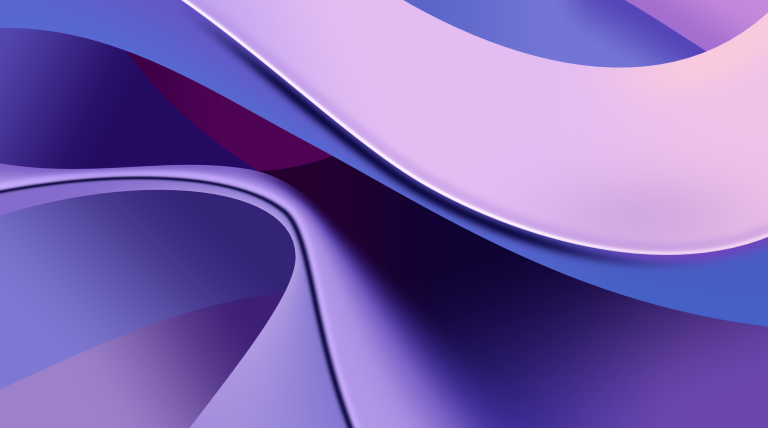
This background is drawn by a WebGL 2 fragment shader. Its source:

```glsl
#version 300 es
precision highp float;
// Overlapping satin ribbons in violet, blue and pink.
// Each fold is bounded by Bezier curves; signed distances to them
// cut the layers, and the ratio of two distances shades across a fold.
uniform vec2 u_resolution;
out vec4 fragColor;

const float HEIGHT = 4.3; // canvas height in drawing units

// Signed distance to a cubic Bezier: positive below a left-to-right curve.
float bezier(vec2 p, vec2 a, vec2 b, vec2 c, vec2 d) {
  float best = 1e9, side = 1.0;
  vec2 start = a;
  for (int i = 1; i <= 28; i++) {
    float t = float(i) / 28.0, s = 1.0 - t;
    vec2 end = s * s * s * a + 3.0 * s * t * (s * b + t * c) + t * t * t * d;
    vec2 along = end - start, rel = p - start;
    vec2 gap = rel - along * clamp(dot(rel, along) / dot(along, along), 0.0, 1.0);
    float dist = dot(gap, gap);
    if (dist < best) {
      best = dist;
      side = along.x * rel.y - along.y * rel.x;
    }
    start = end;
  }
  return side < 0.0 ? -sqrt(best) : sqrt(best);
}

// Joins two curves into one by keeping the closer distance.
float nearer(float a, float b) { return abs(a) < abs(b) ? a : b; }

// Antialiased coverage of the positive side.
float cover(float d) { return smoothstep(-0.7, 0.7, d * u_resolution.y / HEIGHT); }

// Soft line of a given width.
float glow(float d, float width) { return exp(-d * d / (width * width)); }

// Position between two edges, from 0 at the first to 1 at the second.
float across(float a, float b) { return abs(a) / (abs(a) + abs(b) + 1e-4); }

// Recessed planes behind the folds.
vec3 background(vec2 p) {
  float divider = bezier(p, vec2(1.15, 0.35), vec2(1.55, 0.95), vec2(2.05, 1.4), vec2(2.8, 1.85));
  float hollow = bezier(p, vec2(2.3, 1.72), vec2(2.7, 1.72), vec2(3.0, 1.72), vec2(3.5, 1.5));
  vec3 navy = mix(vec3(0.34, 0.29, 0.70), vec3(0.14, 0.04, 0.38),
                  smoothstep(-0.3, 1.7, p.x + 0.5 * (p.y - 0.4)));
  vec3 magenta = mix(vec3(0.24, 0.0, 0.28), vec3(0.31, 0.01, 0.33), smoothstep(1.4, 2.3, p.x));
  vec3 deep = mix(vec3(0.14, 0.0, 0.19), vec3(0.06, 0.01, 0.20), smoothstep(3.1, 4.6, p.x));
  vec3 raised = mix(vec3(0.24, 0.18, 0.60), vec3(0.42, 0.28, 0.68), smoothstep(4.8, 7.0, p.x));
  float lift = (p.x - 4.5) * 0.2 + (p.y - 2.7) * 0.55;
  deep = mix(deep, raised, smoothstep(-0.05, 1.3, lift));
  return mix(mix(magenta, navy, cover(divider)), deep, cover(hollow));
}

// Curled fold at the lower left with its opening.
vec3 curl(vec3 color, vec2 p) {
  float crest = nearer(
    bezier(p, vec2(-0.3, 1.58), vec2(0.8, 1.85), vec2(1.6, 1.55), vec2(2.5, 1.7)),
    bezier(p, vec2(2.5, 1.7), vec2(3.2, 1.82), vec2(3.6, 2.55), vec2(5.9, 4.5)));
  float seam = nearer(
    bezier(p, vec2(-0.3, 1.99), vec2(0.9, 1.72), vec2(2.3, 1.68), vec2(2.85, 2.12)),
    bezier(p, vec2(2.85, 2.12), vec2(3.15, 2.36), vec2(3.1, 3.3), vec2(3.6, 4.5)));
  float mouth = nearer(
    bezier(p, vec2(-0.3, 2.27), vec2(1.2, 1.7), vec2(2.97, 1.8), vec2(2.97, 2.58)),
    bezier(p, vec2(2.97, 2.58), vec2(2.97, 2.95), vec2(2.4, 3.65), vec2(1.75, 4.5)));
  float floorEdge = bezier(p, vec2(-0.3, 4.05), vec2(0.9, 3.5), vec2(1.9, 3.0), vec2(3.0, 2.93));

  // Outer surface, fading into the hollow on the right
  float u = across(seam, crest);
  float spread = smoothstep(2.3, 3.4, p.x);
  vec3 outer = mix(vec3(0.70, 0.59, 0.91), vec3(0.50, 0.38, 0.78), smoothstep(0.1, 1.0, u));
  outer = mix(outer, vec3(0.24, 0.18, 0.63), spread * smoothstep(0.3, 0.95, u));
  color = mix(color, outer, cover(crest) * (1.0 - spread * smoothstep(0.55, 1.0, u)));

  // Rim and dark seam
  vec3 rim = mix(vec3(0.70, 0.61, 0.89), vec3(0.51, 0.46, 0.82), across(mouth, seam));
  rim = mix(vec3(0.52, 0.42, 0.80), rim, smoothstep(0.5, 2.8, p.x));
  color = mix(color, rim, cover(seam));
  color += 0.08 * glow(seam + 0.06, 0.04);
  color = mix(color, vec3(0.08, 0.06, 0.28), glow(seam, mix(0.018, 0.034, spread)));

  // Opening with a paler lower plane
  vec3 wall = mix(vec3(0.49, 0.47, 0.82), vec3(0.20, 0.14, 0.47),
                  smoothstep(-0.1, 2.7, 0.9 * (p.x - p.y + 2.9)));
  vec3 ground = mix(vec3(0.61, 0.50, 0.79), vec3(0.24, 0.12, 0.46),
                    smoothstep(0.6, 2.8, p.x - 0.6 * (p.y - 3.5)));
  return mix(color, mix(wall, ground, cover(floorEdge)), cover(mouth));
}

// Sweeping blue band, pink sheet above it and the far corner.
vec3 sweep(vec3 color, vec2 p) {
  float lip = nearer(
    bezier(p, vec2(1.2, -0.4), vec2(2.4, 0.3), vec2(3.4, 1.35), vec2(4.23, 1.84)),
    bezier(p, vec2(4.23, 1.84), vec2(5.1, 2.35), vec2(6.7, 2.9), vec2(7.9, 2.3)));
  float hem = nearer(
    bezier(p, vec2(-0.3, 0.3), vec2(1.0, 0.15), vec2(2.0, 0.85), vec2(3.09, 1.43)),
    bezier(p, vec2(3.09, 1.43), vec2(4.4, 2.13), vec2(5.8, 3.1), vec2(7.9, 3.3)));
  float top = bezier(p, vec2(3.85, -0.12), vec2(5.2, 0.72), vec2(6.9, 1.15), vec2(7.95, -0.12));
  float corner = bezier(p, vec2(6.1, -0.1), vec2(6.5, 0.12), vec2(6.8, 0.33), vec2(7.2, 0.58));

  // Blue band with a shadow under the lip
  vec3 band = mix(vec3(0.34, 0.41, 0.82), vec3(0.40, 0.33, 0.77), across(hem, lip));
  band = mix(band, vec3(0.24, 0.37, 0.76), 0.7 * smoothstep(4.5, 6.5, p.x));
  float middle = smoothstep(1.7, 3.0, p.x) * (1.0 - smoothstep(5.0, 7.4, p.x));
  band = mix(band, vec3(0.06, 0.05, 0.28), glow(lip - 0.07, 0.065) * middle);
  band = mix(band, vec3(0.43, 0.27, 0.74), glow(lip, 0.09) * smoothstep(5.2, 7.0, p.x));
  color = mix(color, band, cover(-hem));

  // Pink sheet
  vec3 sheet = mix(vec3(0.74, 0.63, 0.94), vec3(0.89, 0.74, 0.95), smoothstep(1.6, 3.5, p.x - 0.4 * p.y));
  sheet = mix(sheet, vec3(0.94, 0.76, 0.91), smoothstep(5.3, 7.4, p.x));
  sheet = mix(sheet, vec3(0.76, 0.61, 0.86), 0.6 * glow(length((p - vec2(6.5, 2.2)) * vec2(0.55, 1.3)), 0.6));
  sheet = mix(sheet, vec3(0.99, 0.80, 0.86), 0.8 * glow(top - 0.1, 0.25) * smoothstep(5.6, 7.2, p.x));
  sheet = mix(sheet, vec3(0.68, 0.53, 0.87), 0.35 * glow(lip + 0.08, 0.06));
  sheet = mix(sheet, vec3(1.0, 0.95, 1.0), glow(lip + 0.018, 0.02) * (1.0 - 0.5 * smoothstep(5.0, 7.0, p.x)));

  // Blue plane and violet corner beyond the sheet
  vec3 far = mix(vec3(0.36, 0.40, 0.79), vec3(0.45, 0.46, 0.83), smoothstep(4.2, 5.7, p.x));
  far = mix(far, vec3(0.33, 0.27, 0.72), smoothstep(0.6, 0.0, corner));
  vec3 violet = mix(vec3(0.64, 0.43, 0.81), vec3(0.77, 0.53, 0.86), smoothstep(0.0, 0.6, -corner));
  sheet = mix(mix(violet, far, cover(corner)), sheet, cover(top));
  return mix(color, sheet, cover(-lip));
}

void main() {
  // Drawing units, with y running down from the top
  vec2 p = vec2(gl_FragCoord.x, u_resolution.y - gl_FragCoord.y) * HEIGHT / u_resolution.y;
  fragColor = vec4(sweep(curl(background(p), p), p), 1.0);
}
```
